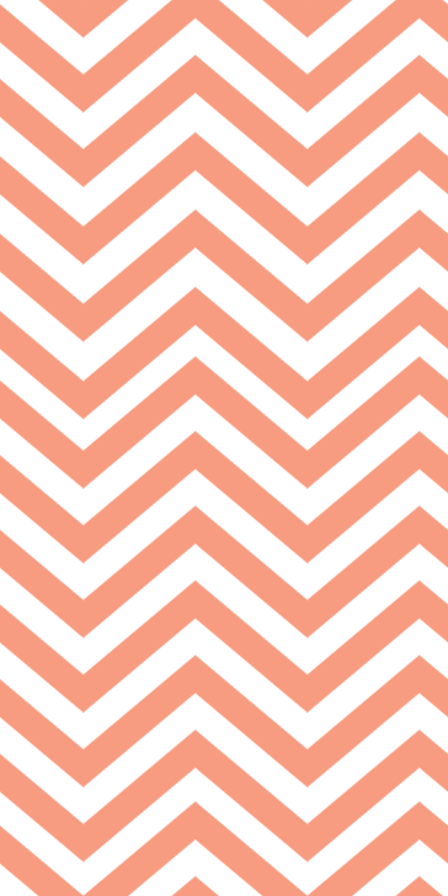
Write a WebGL 2 fragment shader that draws this pattern.

```glsl
#version 300 es
precision highp float;
// Coral chevron stripes on white: a triangle wave bends the vertical
// coordinate, and a loop lays soft-edged bands along it. Band spacing
// drifts slightly down the canvas and resets at two seams.

#define COLUMNS 2.0         // zigzag periods across the width
#define ROWS 12.0           // stripe pitches down the height
#define PEAK_X 0.436        // x of one upward point, in widths
#define FIRST_TOP -0.0221   // top edge of stripe 0 at a peak, in heights
#define RISE 0.1051         // peak-to-valley height
#define THICKNESS 0.0424    // vertical thickness of a stripe
#define DRIFT_STEP 0.0030   // extra gap per stripe above the first seam
#define DRIFT_LEVEL 0.0032  // constant shift between the seams
#define EDGE_SOFTNESS 0.0014
#define CORAL vec3(0.970, 0.610, 0.500)
#define WHITE vec3(1.0)

uniform vec2 u_resolution;
out vec4 fragColor;

// 0 at each peak, 1 at each valley
float triangleWave(float x) {
    return 2.0 * abs(fract((x - PEAK_X) * COLUMNS + 0.5) - 0.5);
}

// Uneven spacing: growing gaps, then a plateau, then back to regular
float stripeDrift(float index) {
    if (index < 4.5) return DRIFT_STEP * max(index - 1.0, 0.0);
    return index < 10.5 ? DRIFT_LEVEL : 0.0;
}

void main() {
    vec2 uv = gl_FragCoord.xy / u_resolution;
    float depth = 1.0 - uv.y - RISE * triangleWave(uv.x);

    // Edge half-width, never thinner than a pixel can resolve
    float soft = max(EDGE_SOFTNESS, 0.6 / u_resolution.y);

    // Bands, including the partial ones at the top and bottom
    float ink = 0.0;
    for (float i = -2.0; i <= ROWS + 1.0; i++) {
        float top = FIRST_TOP + i / ROWS + stripeDrift(i);
        float dist = abs(depth - top - 0.5 * THICKNESS) - 0.5 * THICKNESS;
        ink = max(ink, clamp(0.5 - 0.5 * dist / soft, 0.0, 1.0));
    }

    fragColor = vec4(mix(WHITE, CORAL, ink), 1.0);
}
```
